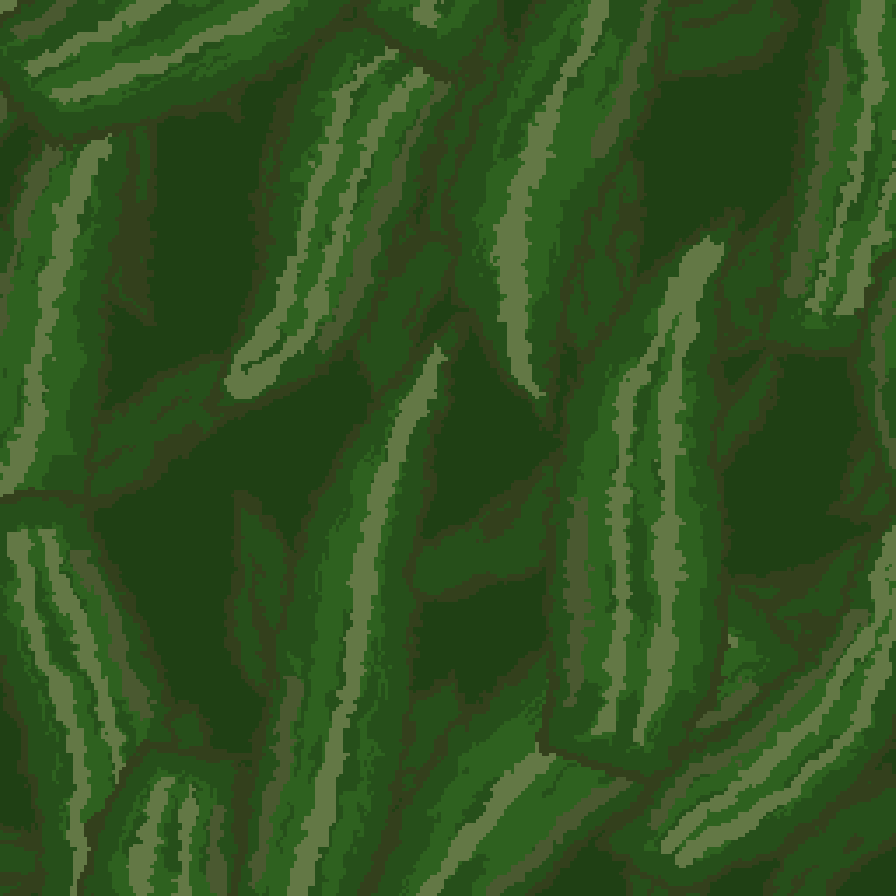
This texture is drawn by a Shadertoy shader. Its source:

```glsl
// Dense jungle foliage in six flat colours on a coarse square raster.
// Two layers of scattered, bent leaves: dim small ones behind, large
// veined ones in front, each found as a distance in its own bent frame.

#define RASTER 256.0      // squares per canvas height
#define TILT 0.42         // common lean of the leaves, radians
#define OUTLINE 0.0105    // width of the brown border
#define JAG 0.013         // raggedness of all edges
#define BIG_GRID vec2(0.225, 0.54)
#define BIG_SIZE vec2(0.092, 0.31)
#define SMALL_GRID vec2(0.17, 0.30)
#define SMALL_SIZE vec2(0.044, 0.13)

const vec3 SHADE  = vec3(0.12, 0.25, 0.08);
const vec3 BROWN  = vec3(0.20, 0.25, 0.11);
const vec3 GREEN  = vec3(0.15, 0.31, 0.10);
const vec3 BRIGHT = vec3(0.18, 0.38, 0.12);
const vec3 DULL   = vec3(0.29, 0.35, 0.19);
const vec3 VEIN   = vec3(0.39, 0.47, 0.27);

vec4 hash4(vec2 p) {
    vec4 h = fract(p.xyxy * vec4(0.1031, 0.1030, 0.0973, 0.1099));
    h += dot(h, h.wzxy + 33.33);
    return fract((h.xxyz + h.yzzw) * h.zywx);
}

float noise(vec2 p) {
    vec2 i = floor(p), f = fract(p);
    f = f * f * (3.0 - 2.0 * f);
    float low = mix(hash4(i).x, hash4(i + vec2(1, 0)).x, f.x);
    float high = mix(hash4(i + vec2(0, 1)).x, hash4(i + vec2(1, 1)).x, f.x);
    return mix(low, high, f.y);
}

vec2 turn(vec2 p, float a) {
    float c = cos(a), s = sin(a);
    return vec2(c * p.x - s * p.y, s * p.x + c * p.y);
}

// Colour inside a large leaf: rim, streaked blade, dull side stripe, veins
vec3 litBlade(float d, float across, float t, float halfWidth, float streak, vec4 r) {
    vec3 col = GREEN;
    if (d > 0.010 + 0.028 * streak && streak > 0.30) col = BRIGHT;

    float side = abs(across + 0.72) * halfWidth;
    if (side < 0.004 + 0.009 * streak && t > 0.08 && t < 0.4 + 0.4 * r.y) col = DULL;

    bool paired = r.z > 0.42;
    float vein = paired ? abs(abs(across - 0.08) - 0.30) : abs(across - 0.1);
    float thick = (paired ? 0.0045 : 0.0065) + 0.0095 * streak;
    if (vein * halfWidth < thick && t > 0.05 && t < 0.95 && d > 0.004) col = VEIN;
    return col;
}

// Paints one layer of staggered leaves, later cells over earlier ones
void paintLeaves(inout vec3 col, vec2 p, vec2 grid, vec2 size, float spread, bool lit) {
    vec2 home = floor(p / grid);
    for (int i = -2; i <= 2; i++)
    for (int j = -2; j <= 1; j++) {
        vec2 cell = home + vec2(i, j);
        vec4 r = hash4(cell + (lit ? 71.0 : 137.0));
        vec4 s = hash4(cell + 219.0);
        vec2 center = cell + 0.5 + 0.3 * (r.xy - 0.5);
        center.y += 0.5 * mod(cell.x, 2.0);

        // Leaf frame: x across, y along, bent into a soft S
        vec2 q = turn(p - center * grid, spread * (2.0 * s.x - 1.0));
        if (r.w > 0.5) q = -q;
        float len = size.y * (0.75 + 0.45 * s.y);
        float t = 0.5 + 0.5 * q.y / len;
        q.x += size.x * 0.5 * sin(4.5 * t + 6.283 * s.z);

        // Blunt base, pointed tip
        float u = clamp(t, 0.0, 1.0);
        float halfWidth = size.x * (0.8 + 0.35 * s.w);
        halfWidth *= smoothstep(-0.45, 0.35, u) * (1.0 - u * u * u);
        float d = min(halfWidth - abs(q.x), 2.0 * len * min(t, 1.0 - t));
        if (d < -OUTLINE) continue;

        float streak = noise(q * vec2(85.0, 15.0) + 50.0 * r.xy);
        if (d < 0.0) col = BROWN;
        else if (lit) col = litBlade(d, q.x / max(halfWidth, 0.001), t, halfWidth, streak, r);
        else col = streak > 0.70 ? BROWN : GREEN;
    }
}

void mainImage(out vec4 fragColor, in vec2 fragCoord) {
    // Snap to the raster, then roughen, mostly sideways
    vec2 p = (floor(fragCoord / iResolution.y * RASTER) + 0.5) / RASTER;
    vec2 rough = vec2(noise(p * 115.0), noise(p * 115.0 + 40.0)) - 0.5;
    vec2 wave = vec2(noise(p * 22.0 + 9.0), noise(p * 22.0 + 80.0)) - 0.5;
    p += JAG * (rough * vec2(1.0, 0.6) + wave);
    p = turn(p, TILT) + 3.0;

    vec3 col = SHADE;
    paintLeaves(col, p, SMALL_GRID, SMALL_SIZE, 0.9, false);
    paintLeaves(col, p, BIG_GRID, BIG_SIZE, 0.42, true);
    fragColor = vec4(col, 1.0);
}
```
